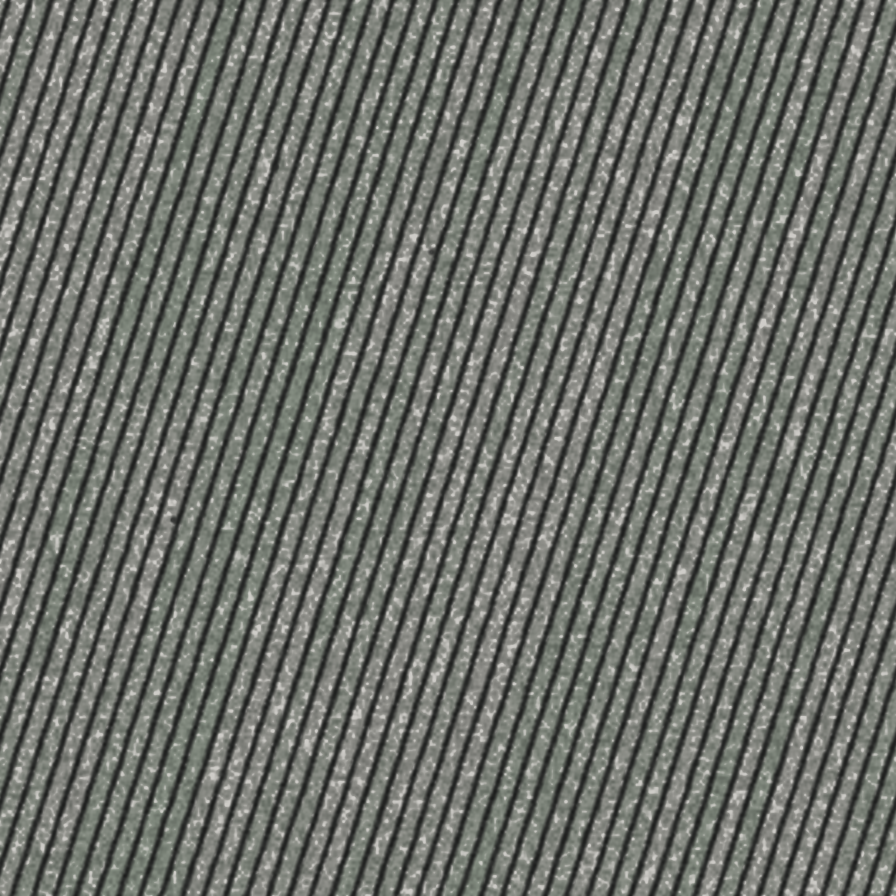
Write a WebGL 2 fragment shader that draws this texture.

```glsl
#version 300 es
precision highp float;

uniform vec2 u_resolution;
out vec4 fragColor;

const float ROWS_ACROSS = 42.0;    // repeats along the lower edge
const float LEAN = 0.33;           // sideways shift per unit of height
const float ROW_PHASE = 0.56;
const float ROW_WOBBLE = 0.025;    // in row widths
const float FURROW_CORE = 0.01;    // half widths, in row widths
const float FURROW_EDGE = 0.28;
const float SPECKLE_SCALE = 190.0; // grains across the canvas
const float GAP_CELLS = 9.0;
const float GAP_CHANCE = 0.07;
const float GAP_RADIUS = 0.006;

const vec3 FURROW = vec3(0.145, 0.150, 0.145);
const vec3 LEAF = vec3(0.485, 0.520, 0.475);
const vec3 STRAW = vec3(0.555, 0.555, 0.535);
const vec3 BLOOM = vec3(0.850, 0.840, 0.825);

float hash(vec2 p) {
    vec3 q = fract(p.xyx * vec3(0.1031, 0.1030, 0.0973));
    q += dot(q, q.yzx + 33.33);
    return fract((q.x + q.y) * q.z);
}

float valueNoise(vec2 p) {
    vec2 cell = floor(p);
    vec2 f = fract(p);
    f = f * f * (3.0 - 2.0 * f);
    float low = mix(hash(cell), hash(cell + vec2(1.0, 0.0)), f.x);
    float high = mix(hash(cell + vec2(0.0, 1.0)), hash(cell + 1.0), f.x);
    return mix(low, high, f.y);
}

// Rare bare spots, one possible in each cell of a coarse grid
float bareSpots(vec2 uv) {
    vec2 cell = floor(uv * GAP_CELLS);
    vec2 jitter = vec2(hash(cell + 17.0), hash(cell + 41.0));
    vec2 offset = uv - (cell + 0.2 + 0.6 * jitter) / GAP_CELLS;
    float radius = GAP_RADIUS * (0.6 + 0.8 * valueNoise(uv * 200.0));
    float present = step(hash(cell + 73.0), GAP_CHANCE);
    return present * (1.0 - smoothstep(0.2 * radius, radius, length(offset)));
}

void main() {
    vec2 uv = gl_FragCoord.xy / min(u_resolution.x, u_resolution.y);

    // Slanted rows with slightly uneven furrows
    float across = (uv.x - LEAN * uv.y) * ROWS_ACROSS - ROW_PHASE;
    across += ROW_WOBBLE * (valueNoise(uv * 60.0) - 0.5) * 2.0;
    float row = floor(across);
    float fromFurrow = 0.5 - abs(fract(across) - 0.5);
    float ridge = smoothstep(FURROW_CORE, FURROW_EDGE, fromFurrow);

    // Growth differs between rows, along each row and over the field
    float along = valueNoise(vec2(row * 7.0 + 0.5, uv.y * 9.0));
    float field = valueNoise(uv * 6.0 + 11.0);
    float density = 0.35 * hash(vec2(row + 60.0, 5.0)) + 0.4 * along + 0.25 * field;

    // Two sizes of pale grain
    float coarse = valueNoise(uv * SPECKLE_SCALE);
    float fine = valueNoise(uv.yx * SPECKLE_SCALE * 1.4 + 29.0);
    float grain = 0.55 * coarse + 0.45 * fine;

    vec3 color = mix(LEAF, STRAW, smoothstep(0.15, 0.8, density + 0.5 * (grain - 0.5)));
    color *= 1.0 + 0.4 * (grain - 0.5);
    float threshold = mix(0.68, 0.50, density);
    float bloom = smoothstep(threshold, threshold + 0.32, grain);
    color = mix(color, BLOOM, 0.8 * bloom);

    // Furrow shadow, broken a little by overhanging grain
    float cover = clamp(ridge + 0.5 * (grain - 0.5) * ridge * (1.3 - ridge), 0.0, 1.0);
    vec3 soil = FURROW * (0.75 + 0.5 * fine);
    color = mix(soil, color, cover);
    color = mix(color, FURROW, 0.8 * bareSpots(uv));

    fragColor = vec4(color, 1.0);
}
```
